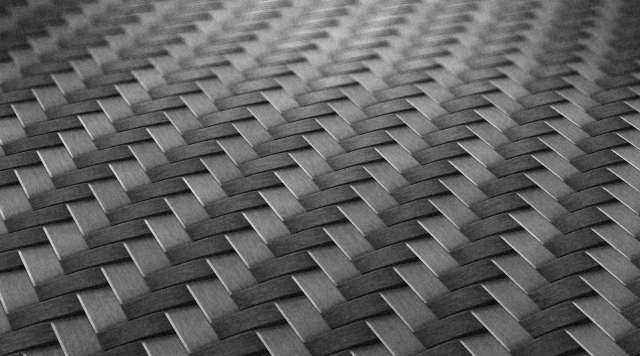
Give the GLSL for this texture, as a WebGL 2 fragment shader.

```glsl
#version 300 es
precision highp float;
// A 2/2 twill of flat grey strips seen at a slant: a projective map turns the
// canvas into weave coordinates, where floor and mod choose the strip on top.
// Sheen, fibres, gaps and grain shade it; a sample grid softens the far side.

uniform vec2 u_resolution;
out vec4 fragColor;

const float PI = 3.14159265;
// Columns: step across pale strips, step across dark strips, weave origin.
const mat3 WEAVE_TO_VIEW = mat3(0.0445, -0.0117, 0.0112,
                                0.0095, 0.0268, -0.0179,
                                0.4492, 0.4296, 1.0);
const float FLOAT_LENGTH = 2.0;     // strips crossed by each visible piece
const float BOW = 0.10;             // bulge of the dark pieces
const float EDGE_WIDTH = 0.055;     // lit left edge of a pale strip
const float PALE_TONE = 0.43;
const float DARK_TONE = 0.255;
const float EDGE_TONE = 0.76;
const float GAP_TONE = 0.07;
const float PALE_SHEEN = 0.22;
const float DARK_SHEEN = 0.43;
const vec2 SHEEN_CENTER = vec2(0.52, -0.02);
const vec2 SHEEN_SIZE = vec2(0.34, 0.40);
const float FAR_BLUR = 0.010;
const float GRAIN = 0.075;
const int SAMPLES = 4;              // per side of the sample grid

float hash(vec2 p) {
    vec3 q = fract(p.xyx * vec3(0.1031, 0.1030, 0.0973));
    q += dot(q, q.yzx + 33.33);
    return fract((q.x + q.y) * q.z);
}

float noise(vec2 p) {
    vec2 i = floor(p), f = fract(p);
    f = f * f * (3.0 - 2.0 * f);
    return mix(mix(hash(i), hash(i + vec2(1, 0)), f.x),
               mix(hash(i + vec2(0, 1)), hash(i + vec2(1, 1)), f.x), f.y);
}

// Pale strip: t runs along the visible piece, x across the strip.
float paleStrip(vec2 weave, float x, float t, float sheen) {
    float fibre = noise(weave * vec2(34.0, 2.5)) - 0.5;
    float body = 0.84 + 0.26 * sin(PI * t) + 0.08 * (0.5 - x);
    float tone = (PALE_TONE + PALE_SHEEN * sheen) * (body + 0.16 * fibre);
    tone *= mix(0.55, 1.0, smoothstep(0.0, 0.12, t));
    tone *= 1.0 - 0.25 * smoothstep(0.86, 1.0, t);
    tone *= 1.0 - 0.35 * smoothstep(0.94, 1.0, x);
    float edge = 1.0 - smoothstep(EDGE_WIDTH, EDGE_WIDTH + 0.04, x);
    float lit = smoothstep(0.0, 0.1, t) * (1.0 - 0.5 * smoothstep(0.7, 1.0, t));
    return mix(tone, EDGE_TONE, edge * lit);
}

// Dark strip: s runs along the visible piece, y across the strip.
float darkStrip(vec2 weave, float y, float s, float sheen) {
    float fibre = noise(weave * vec2(3.0, 26.0)) - 0.5;
    float scuff = smoothstep(0.6, 0.9, noise(weave * vec2(9.0, 17.0)));
    float body = 0.76 + 0.36 * sin(PI * s);
    float tone = (DARK_TONE + DARK_SHEEN * sheen) * (body + 0.28 * fibre);
    tone += 0.07 * scuff * noise(weave * 0.9);
    tone += 0.06 * (1.0 - smoothstep(0.03, 0.10, y));
    float gap = 0.03 + 0.16 * s * s;
    return mix(tone, GAP_TONE, 0.9 * smoothstep(1.0 - gap - 0.08, 1.0 - gap, y));
}

float weaveTone(vec2 view, mat3 viewToWeave) {
    vec3 q = viewToWeave * vec3(view, 1.0);
    vec2 weave = q.xy / q.z;
    weave.y -= BOW * sin(0.5 * PI * (weave.x + weave.y - 0.5));
    vec2 cell = floor(weave), f = weave - cell;
    float phase = mod(cell.x + cell.y, 2.0 * FLOAT_LENGTH);

    vec2 d = (view - SHEEN_CENTER) / SHEEN_SIZE;
    float sheen = exp(-dot(d, d));
    bool paleOnTop = phase < FLOAT_LENGTH;
    float along = paleOnTop ? (phase + f.y) / FLOAT_LENGTH
                            : (phase - FLOAT_LENGTH + f.x) / FLOAT_LENGTH;
    float tone = paleOnTop ? paleStrip(weave, f.x, along, sheen)
                           : darkStrip(weave, f.y, along, sheen);

    // Each visible piece keeps its own slight shade.
    vec2 piece = paleOnTop ? vec2(cell.x, cell.y - phase)
                           : vec2(cell.x - phase, cell.y);
    return tone * (0.92 + 0.16 * hash(piece + 80.0));
}

void main() {
    vec2 view = gl_FragCoord.xy / u_resolution;
    view.y = 1.0 - view.y;
    mat3 viewToWeave = inverse(WEAVE_TO_VIEW);

    // Antialiasing and depth blur share one grid of samples.
    float far = 1.0 - smoothstep(0.0, 0.38, view.y);
    vec2 spread = 1.0 / u_resolution + FAR_BLUR * far * vec2(1.0, 1.8);
    float tone = 0.0;
    for (int j = 0; j < SAMPLES; j++) {
        for (int i = 0; i < SAMPLES; i++) {
            vec2 offset = (vec2(i, j) + 0.5) / float(SAMPLES) - 0.5;
            tone += weaveTone(view + offset * spread, viewToWeave);
        }
    }
    tone /= float(SAMPLES * SAMPLES);

    // Darker far corners and near edge, then fine grain.
    float side = abs(view.x - 0.5) * 2.0;
    tone *= 1.0 - 0.35 * smoothstep(0.5, 1.0, side) * far;
    tone *= 1.0 - 0.14 * smoothstep(0.6, 1.0, view.y);
    tone += GRAIN * (noise(view * vec2(420.0, 233.0)) - 0.5);
    fragColor = vec4(vec3(clamp(tone, 0.0, 1.0)), 1.0);
}
```
